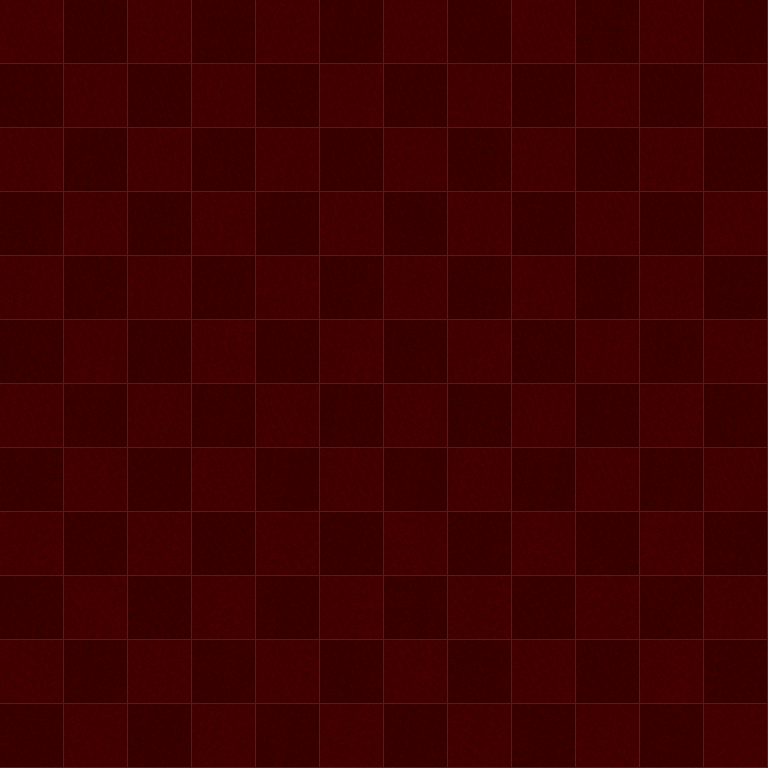
A WebGL 2 fragment shader for this pattern:

```glsl
#version 300 es
precision highp float;

uniform vec2 u_resolution;
out vec4 fragColor;

const float CELLS = 12.0;
const float GRAIN_CELLS = 768.0;
const float GRAIN_STRENGTH = 0.09;
const float TONE_VARIATION = 0.004;
const float LINE_WIDTH = 1.0 / 64.0;
const vec3 DARK_RED = vec3(0.221, 0.0, 0.0);
const vec3 LIGHT_RED = vec3(0.260, 0.0, 0.0);
const vec3 LINE_COLOR = vec3(0.345, 0.105, 0.105);

float hash(vec2 p) {
    return fract(sin(dot(p, vec2(12.9898, 78.233))) * 43758.5453);
}

// Value noise that wraps after a whole number of lattice cells
float wrappedNoise(vec2 uv, float period) {
    vec2 p = uv * period;
    vec2 corner = floor(p);
    vec2 f = fract(p);
    vec2 blend = f * f * (3.0 - 2.0 * f);
    vec2 low = mod(corner, period);
    vec2 high = mod(corner + 1.0, period);
    float bottom = mix(hash(low), hash(vec2(high.x, low.y)), blend.x);
    float top = mix(hash(vec2(low.x, high.y)), hash(high), blend.x);
    return mix(bottom, top, blend.y);
}

// Box-filtered coverage of a line repeating once per unit
float lineCoverage(float x, float center, float width, float pixel) {
    float d = abs(fract(x - center + 0.5) - 0.5);
    return clamp(0.5 * (pixel + width) - d, 0.0, min(pixel, width)) / pixel;
}

// Alternating squares, each with a slightly different tone
vec3 checkerColor(vec2 cell) {
    float parity = mod(cell.x + cell.y, 2.0);
    float tone = (hash(cell + 37.0) - 0.5) * TONE_VARIATION;
    return mix(DARK_RED, LIGHT_RED, parity) + vec3(tone, 0.0, 0.0);
}

void main() {
    vec2 uv = gl_FragCoord.xy / u_resolution;
    vec2 grid = uv * CELLS;
    vec2 pixel = CELLS / u_resolution;

    // Squares with fine cloth grain
    vec3 color = checkerColor(floor(grid));
    float grain = wrappedNoise(uv, GRAIN_CELLS) - 0.5;
    color.r += grain * GRAIN_STRENGTH;

    // Thin lines along the right and lower side of each square
    float halfWidth = 0.5 * LINE_WIDTH;
    float vertical = lineCoverage(grid.x, 1.0 - halfWidth, LINE_WIDTH, pixel.x);
    float horizontal = lineCoverage(grid.y, halfWidth, LINE_WIDTH, pixel.y);
    color = mix(color, LINE_COLOR, max(vertical, horizontal));

    fragColor = vec4(color, 1.0);
}
```
